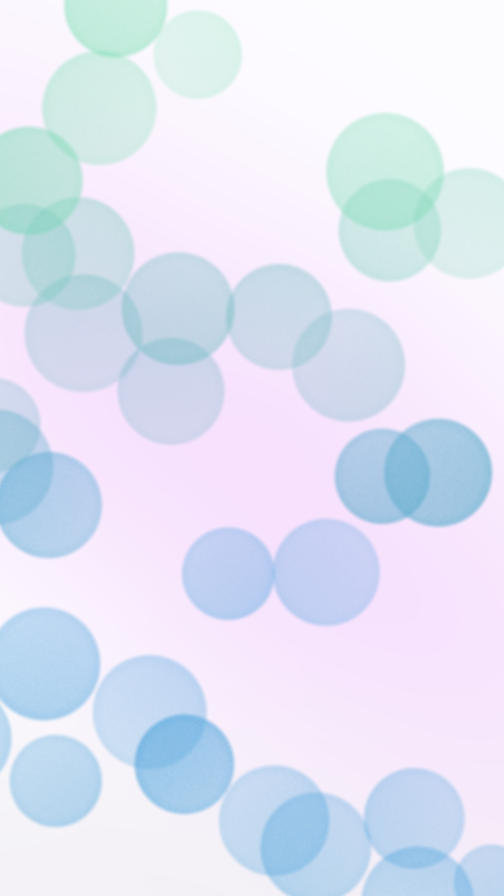
Reproduce this background procedurally as a Shadertoy shader.

```glsl
#define CLUSTERS 12
#define DISCS_PER_CLUSTER 3
#define KEEP_CHANCE 0.8
#define RADIUS_MIN 0.070
#define RADIUS_MAX 0.118
#define EDGE_BLUR 0.006
#define ALPHA_MIN 0.22
#define ALPHA_MAX 0.50
#define GRAIN_SCALE 230.0
#define GRAIN_AMOUNT 0.09
#define SEED 7.0

const float TAU = 6.2831853;

float hash(vec2 p) {
    vec3 q = fract(vec3(p.xyx) * 0.1031);
    q += dot(q, q.yzx + 33.33);
    return fract((q.x + q.y) * q.z);
}

float valueNoise(vec2 p) {
    vec2 cell = floor(p);
    vec2 f = fract(p);
    f = f * f * (3.0 - 2.0 * f);
    float low = mix(hash(cell), hash(cell + vec2(1, 0)), f.x);
    float high = mix(hash(cell + vec2(0, 1)), hash(cell + vec2(1, 1)), f.x);
    return mix(low, high, f.y);
}

// White sheet with a soft pink glow running diagonally across the middle
vec3 backdrop(vec2 uv, float height) {
    vec2 p = uv - vec2(0.5, 0.48 * height);
    float across = p.y + 0.6 * p.x;
    float glow = exp(-3.5 * across * across) * (1.0 - p.x * p.x);
    glow *= 0.88 + 0.24 * valueNoise(uv * 2.5 + SEED);
    vec3 sheet = mix(vec3(0.955, 0.95, 0.965), vec3(0.99, 0.99, 1.0),
                     smoothstep(0.0, 0.35 * height, uv.y));
    return mix(sheet, vec3(0.965, 0.872, 0.99), clamp(glow, 0.0, 1.0));
}

// Blue at the bottom, teal in the middle, mint at the top
vec3 discTint(float level) {
    vec3 blue = vec3(0.34, 0.66, 0.87);
    vec3 teal = vec3(0.40, 0.70, 0.75);
    vec3 mint = vec3(0.50, 0.87, 0.71);
    vec3 tint = mix(blue, teal, smoothstep(0.35, 0.58, level));
    return mix(tint, mint, smoothstep(0.58, 0.85, level));
}

// Coverage of one blurred disc with a faint rim and a sloping density
float discMask(vec2 offset, float radius, float slopeAngle) {
    float dist = length(offset);
    float body = 1.0 - smoothstep(-EDGE_BLUR, EDGE_BLUR, dist - radius);
    float slope = dot(offset / radius, vec2(cos(slopeAngle), sin(slopeAngle)));
    float rim = smoothstep(0.78, 0.96, dist / radius);
    return body * (0.97 + 0.13 * slope + 0.12 * rim);
}

void mainImage(out vec4 fragColor, in vec2 fragCoord) {
    vec2 uv = fragCoord / iResolution.x;
    float height = iResolution.y / iResolution.x;
    vec3 color = backdrop(uv, height);
    float grain = valueNoise(uv * GRAIN_SCALE) - 0.5;

    // Translucent discs, gathered loosely around evenly spread anchors
    for (int c = 0; c < CLUSTERS; c++) {
        vec2 spread = fract(0.5 + (float(c) + SEED) * vec2(0.7549, 0.5698));
        vec2 anchor = mix(vec2(-0.02), vec2(1.02), spread) * vec2(1.0, height);

        for (int d = 0; d < DISCS_PER_CLUSTER; d++) {
            vec2 id = vec2(float(c) * 5.3 + SEED, float(d) * 9.7 + 2.0);
            if (d > 0 && hash(id + 11.0) > KEEP_CHANCE) continue;

            float angle = TAU * (hash(vec2(id.x, 3.0)) + 0.38 * float(d))
                        + hash(id + 23.0);
            float reach = mix(0.05, 0.15, hash(id + 37.0));
            vec2 center = anchor + reach * vec2(cos(angle), sin(angle));
            float radius = mix(RADIUS_MIN, RADIUS_MAX, sqrt(hash(id + 51.0)));

            float level = center.y / height;
            float density = hash(id + 67.0);
            float alpha = mix(ALPHA_MIN, ALPHA_MAX, density * density)
                        + 0.12 * (1.0 - level);
            alpha *= discMask(uv - center, radius, TAU * hash(id + 83.0));
            alpha *= 1.0 + GRAIN_AMOUNT * grain;
            color = mix(color, discTint(level), clamp(alpha, 0.0, 1.0));
        }
    }

    fragColor = vec4(color, 1.0);
}
```
